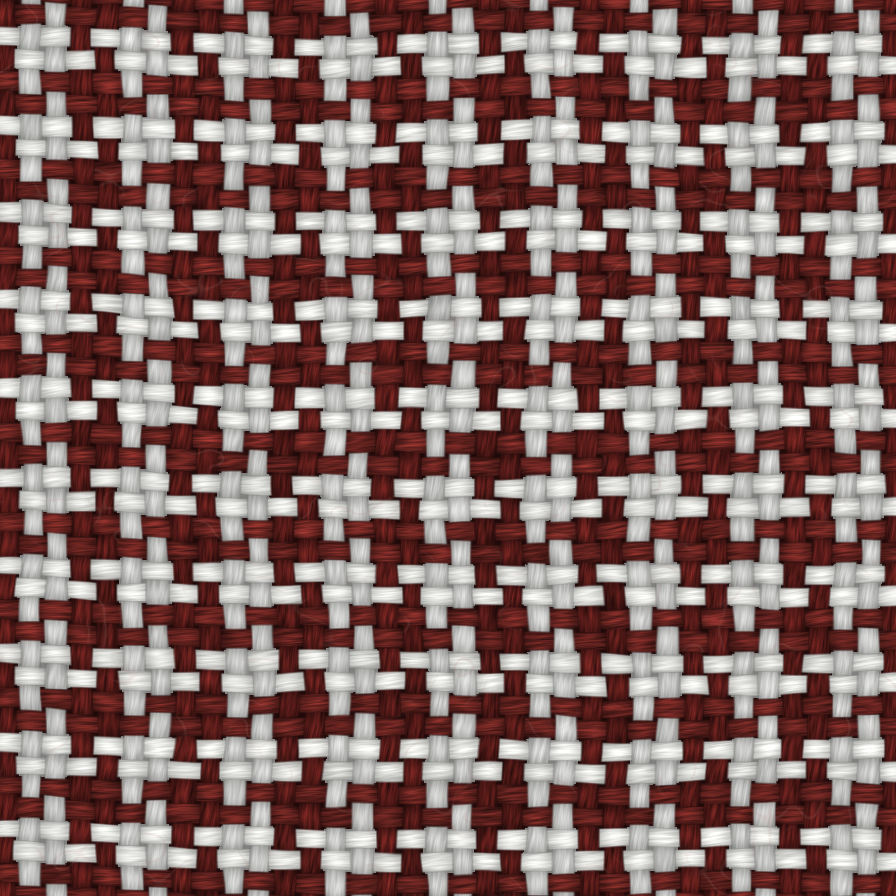
A Shadertoy shader for this texture:

```glsl
// Plain-woven cloth in a small two-by-two check of off-white and dark red yarn.
// Warp (vertical) and weft (horizontal) strands undulate as cosines; the higher
// strand wins at each point, and stretched gradient noise adds the fibres.

const float PI = 3.14159265;
const vec2 REPEATS = vec2(8.83, 10.16);   // checks across and down
const vec2 ORIGIN = vec2(0.488, 0.5564);  // crossing of the first light strands
const float STRANDS = 4.0;                // strands per check, half of them light
const float WARP_HALF = 0.41;             // half widths, in strand spacings
const float WEFT_HALF = 0.43;
const float BOW = 0.010;                  // rise of the weft at the left edge
const float WANDER = 0.16;                // uneven strand paths
const float FIBRE = 0.42;                 // contrast of the fibres
const float FUZZ = 0.16;                  // strength of stray hairs

const vec3 LIGHT_WARP = vec3(0.79, 0.79, 0.785);
const vec3 LIGHT_WEFT = vec3(0.91, 0.91, 0.895);
const vec3 RED_WARP = vec3(0.34, 0.105, 0.095);
const vec3 RED_WEFT = vec3(0.42, 0.145, 0.13);
const vec3 HAIR = vec3(0.70, 0.52, 0.49);

float hash(vec2 p) {
    vec3 q = fract(p.xyx * vec3(0.1031, 0.1030, 0.0973));
    q += dot(q, q.yzx + 33.33);
    return fract((q.x + q.y) * q.z);
}

vec2 gradient(vec2 cell) {
    float angle = 2.0 * PI * hash(cell);
    return vec2(cos(angle), sin(angle));
}

// Gradient noise, about -0.7 to 0.7
float noise(vec2 p) {
    vec2 i = floor(p), f = p - i;
    vec2 w = f * f * f * (f * (f * 6.0 - 15.0) + 10.0);
    vec2 e = vec2(1.0, 0.0);
    float low = mix(dot(gradient(i), f), dot(gradient(i + e), f - e), w.x);
    float high = mix(dot(gradient(i + e.yx), f - e.yx),
                     dot(gradient(i + e.xx), f - e.xx), w.x);
    return mix(low, high, w.y);
}

// Rounded cross section of a strand: 1 on its axis, 0 at its edge
float roundness(float across, float halfWidth) {
    float t = across / halfWidth;
    return sqrt(max(1.0 - t * t, 0.0));
}

float coverage(float across, float halfWidth, float blur) {
    return 1.0 - smoothstep(halfWidth - blur, halfWidth + blur, abs(across));
}

// First two strands of every four are light
float isLight(float id) {
    return 1.0 - step(STRANDS * 0.5, mod(id, STRANDS));
}

// Yarn colour with shading, twisted fibres and a tint of its own per strand
vec3 yarn(vec3 base, float light, float across, float along, float id,
          float profile, float lift) {
    float shade = mix(0.45, 1.0, profile) * mix(0.60, 1.06, 0.5 + 0.5 * lift);
    shade = mix(shade, 1.0, 0.32 * light);
    vec2 p = vec2(along * 0.8 + id * 17.3, across * 7.0 + along * 0.7 + id * 5.1);
    float fibres = noise(p) + 0.6 * noise(p * vec2(1.9, 2.3) + 41.0);
    float blotch = noise(vec2(along * 0.9, id * 3.7 + 0.4));
    float tint = 0.94 + 0.12 * hash(vec2(id, 7.0)) + 0.18 * blotch;
    float contrast = FIBRE * mix(1.5, 0.40, light);
    return base * shade * mix(tint, 1.0, 0.6 * light) * (1.0 + contrast * fibres);
}

void mainImage(out vec4 fragColor, in vec2 fragCoord) {
    vec2 uv = fragCoord / iResolution.xy;

    // Strand coordinates: x to the right, y downward, integers on the axes
    vec2 bowed = uv - vec2(0.0, BOW * smoothstep(0.32, 0.0, uv.x));
    vec2 p = (bowed - ORIGIN) * vec2(1.0, -1.0) * REPEATS * STRANDS;
    vec2 pixel = REPEATS * STRANDS / iResolution.xy;
    vec2 blur = max(pixel * 0.7, vec2(0.06));
    vec2 q = p;
    p += WANDER * vec2(noise(q * vec2(0.9, 0.35)), noise(q * vec2(0.35, 0.9) + 60.0));
    p += 1.6 * WANDER * vec2(noise(q * 0.11 + 20.0), noise(q * 0.11 + 90.0));

    vec2 id = floor(p + 0.5);
    vec2 across = p - id;
    vec2 halfWidth = vec2(WARP_HALF, WEFT_HALF)
        + 0.05 * vec2(noise(q * 0.6 + 13.0), noise(q * 0.6 + 77.0));

    // Over and under: neighbouring strands alternate
    float warpLift = cos(PI * (id.x + p.y));
    float weftLift = -cos(PI * (p.x + id.y));
    float warpRound = roundness(across.x, halfWidth.x);
    float weftRound = roundness(across.y, halfWidth.y);
    float lead = 0.6 * (warpLift - weftLift) + 0.45 * (warpRound - weftRound);
    float warpOnTop = smoothstep(-0.12, 0.12, lead);

    // Colours of the two strands and of the shaded gap between them
    vec2 light = vec2(isLight(id.x), isLight(id.y));
    vec3 warpBase = mix(RED_WARP, LIGHT_WARP, light.x);
    vec3 weftBase = mix(RED_WEFT, LIGHT_WEFT, light.y);
    vec3 warp = yarn(warpBase, light.x, across.x, p.y, id.x, warpRound, warpLift);
    vec3 weft = yarn(weftBase, light.y, across.y, p.x, id.y + 300.0, weftRound, weftLift);
    vec3 gap = 0.36 * min(warpBase, weftBase) + 0.22 * light.x * light.y;

    // Layer the strands in both orders and choose by height
    float warpCover = coverage(across.x, halfWidth.x, blur.x);
    float weftCover = coverage(across.y, halfWidth.y, blur.y);
    vec3 warpLast = mix(mix(gap, weft, weftCover), warp, warpCover);
    vec3 weftLast = mix(mix(gap, warp, warpCover), weft, weftCover);
    vec3 color = mix(weftLast, warpLast, warpOnTop);

    // Fine stray hairs, in patches
    float hair = 1.0 - smoothstep(0.0, 0.05 + pixel.x * 0.4, abs(noise(q * 0.8 + 150.0)));
    color = mix(color, HAIR, FUZZ * hair * smoothstep(0.1, 0.45, noise(q * 0.5 + 210.0)));

    fragColor = vec4(clamp(color, 0.0, 1.0), 1.0);
}
```
